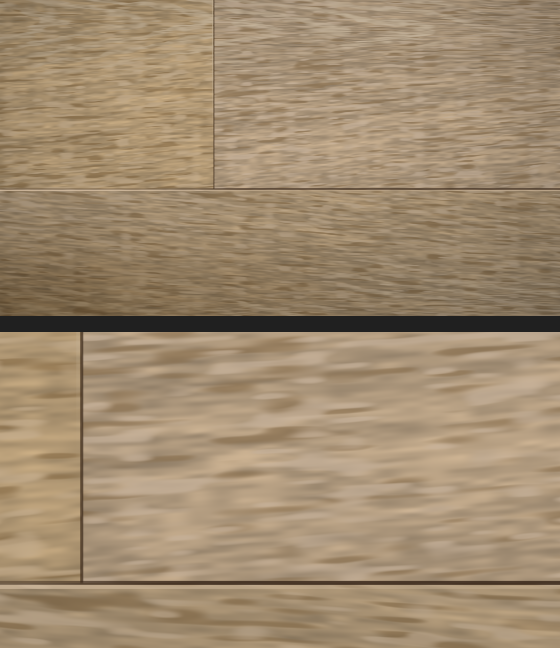
Top: the whole. Bottom: its middle third, enlarged.
Give the GLSL for this texture, as a Shadertoy shader.

```glsl
float hash(vec2 p) {
    return fract(sin(dot(p, vec2(127.1, 311.7))) * 43758.5453);
}

float noise(vec2 p) {
    vec2 i = floor(p), f = fract(p);
    f = f * f * (3.0 - 2.0 * f);
    return mix(mix(hash(i), hash(i + vec2(1, 0)), f.x),
               mix(hash(i + vec2(0, 1)), hash(i + vec2(1, 1)), f.x), f.y);
}

float fbm(vec2 p) {
    float sum = 0.0, amp = 0.5;
    for (int i = 0; i < 4; i++) {
        sum += amp * noise(p);
        p = p * 2.03 + 17.3;
        amp *= 0.5;
    }
    return sum;
}

// Soft-edged line of a given half width around d = 0
float line(float d, float halfWidth) {
    float aa = 0.7 / iResolution.y;
    return 1.0 - smoothstep(halfWidth - aa, halfWidth + aa, abs(d));
}

// Oak grain: nested arches around a horizontal axis, plus fine pores
vec3 oak(vec2 p, vec3 base, float axis, float arches, float seed) {
    vec2 q = p + seed * vec2(3.7, 5.1);
    float dy = p.y - axis + 0.03 * (fbm(q * vec2(2.5, 4.0)) - 0.5);
    float spread = sqrt(dy * dy + 0.0012);
    float ring = 0.13 * p.x + spread + 0.03 * (fbm(q * vec2(4.0, 9.0)) - 0.5);
    ring += 0.012 * (noise(q * vec2(20.0, 120.0)) - 0.5);

    // Growth bands and limed arches close to the axis
    float band = noise(vec2(ring * 60.0, seed * 9.0 + p.x * 0.8));
    float wave = 0.5 + 0.5 * sin(ring * 205.0 + seed * 2.0);
    float nearAxis = exp(-dy * dy * 28.0);
    float patches = smoothstep(0.28, 0.55, fbm(q * vec2(3.0, 7.0) + 4.0));
    float limed = smoothstep(0.5, 0.95, wave) * nearAxis * patches * arches;

    // Fine streaks run sideways, tilted gently towards the arch tips
    float along = p.y + 0.07 * p.x * dy / (spread + 0.06);
    along += 0.012 * (fbm(q * vec2(5.0, 12.0)) - 0.5);
    float streak = noise(vec2(q.x * 12.0, along * 120.0 + seed * 31.0));
    float pores = noise(vec2(q.x * 40.0, along * 200.0 + seed * 47.0));
    float fleck = smoothstep(0.55, 0.9, noise(vec2(q.x * 22.0 + 5.0, along * 135.0 + seed * 13.0)));
    float darkPore = smoothstep(0.58, 0.9, noise(vec2(q.x * 17.0, along * 125.0 + seed * 70.0)));

    vec3 wood = base * (1.0 + 0.11 * (band - 0.5) + 0.17 * (streak - 0.5) + 0.17 * (pores - 0.5));
    wood *= 1.0 + 0.14 * (fbm(q * vec2(1.5, 5.0)) - 0.47);
    wood = mix(wood, base * vec3(0.77, 0.71, 0.60), 0.62 * darkPore);
    wood = mix(wood, base * 1.13 + vec3(0.01, 0.025, 0.055), 0.68 * fleck);
    return mix(wood, vec3(0.75, 0.69, 0.60), limed * (0.3 + 0.6 * pores));
}

void mainImage(out vec4 fragColor, in vec2 fragCoord) {
    vec2 p = fragCoord / iResolution.y;
    float aspect = iResolution.x / iResolution.y;
    float seamX = 0.382 * aspect, seamY = 0.402;
    bool upper = p.y > seamY;

    // Three boards, each with its own tint and grain
    vec3 color;
    if (!upper) color = oak(p, vec3(0.605, 0.525, 0.415), -0.02, 0.75, 3.0);
    else if (p.x < seamX) color = oak(p, vec3(0.635, 0.545, 0.415), 0.93, 0.85, 1.0);
    else color = oak(p, vec3(0.635, 0.555, 0.455), 0.90, 0.95, 2.0);

    // Light falls off towards the corners, most at the lower left
    vec2 c = p / vec2(aspect, 1.0) - vec2(0.52, 0.6);
    color *= 1.08 - 0.5 * dot(c, c);
    float corner = smoothstep(0.35, 0.0, p.y) * smoothstep(1.6, 0.0, p.x);
    color *= 1.0 - corner * vec3(0.10, 0.15, 0.25);

    // Vertical joint with a pale bevel on its left
    float upright = smoothstep(seamY - 0.002, seamY + 0.002, p.y);
    float bevel = line(p.x - seamX + 0.004, 0.0018) * smoothstep(0.5, 0.85, p.y);
    color = mix(color, vec3(0.76, 0.69, 0.58), 0.65 * bevel * upright);
    color = mix(color, vec3(0.25, 0.18, 0.12), 0.75 * line(p.x - seamX, 0.0016) * upright);

    // Horizontal joint: a bright lip that fades right, under a dark gap
    float lip = mix(0.9, 0.3, smoothstep(0.3, 1.1, p.x)) + 0.3 * smoothstep(1.2, 1.7, p.x);
    float gap = mix(0.3, 0.85, smoothstep(0.5, 0.8, p.x));
    color = mix(color, vec3(0.83, 0.74, 0.63), lip * line(p.y - seamY + 0.004, 0.0024));
    color = mix(color, vec3(0.22, 0.15, 0.10), gap * line(p.y - seamY, 0.0021));

    fragColor = vec4(clamp(color, 0.0, 1.0), 1.0);
}
```
